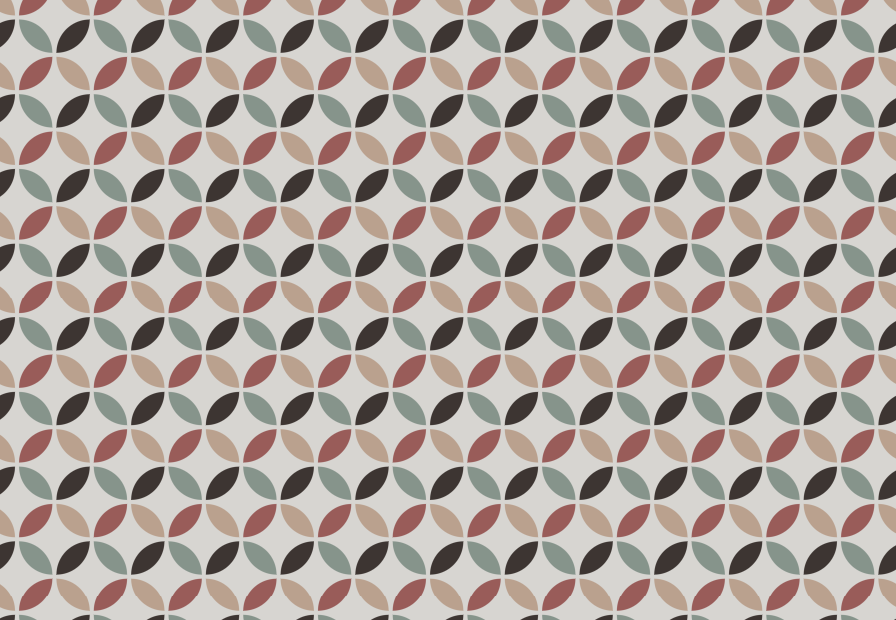
Write a WebGL 2 fragment shader that draws this pattern.

```glsl
#version 300 es
precision highp float;
// Overlapping-circle lattice of leaves in four alternating colours on pale grey.
// Each leaf is the intersection of two discs in a square cell, flipped on
// alternate cells; thin horizontal print seams nick the leaves they cross.

uniform vec2 u_resolution;
out vec4 outColor;

// Lengths are fractions of the canvas width, measured from the top left.
const float CELL = 0.0417;                  // side of one leaf cell
const vec2 ORIGIN = vec2(0.0190, 0.0195);   // top left corner of cell (0, 0)
const float LEAF_SIZE = 0.89;               // leaf side, as a share of the cell
const float SEAM_SPACING = 0.3324;          // distance between print seams
const float SEAM_DROP = 0.0014;             // strip lost at each seam
const float EDGE_SOFTNESS = 0.7;            // half width of edge blend, in pixels

const vec3 GROUND = vec3(0.842, 0.835, 0.820);
const vec3 SAGE = vec3(0.525, 0.580, 0.545);
const vec3 CHARCOAL = vec3(0.240, 0.208, 0.195);
const vec3 ROSE = vec3(0.600, 0.360, 0.350);
const vec3 TAN = vec3(0.730, 0.630, 0.555);

// Signed distance to a leaf whose tips lie at (-size/2) and (+size/2).
float leafDistance(vec2 p, float size) {
    vec2 discCentre = 0.5 * size * vec2(1.0, -1.0);
    return max(length(p - discCentre), length(p + discCentre)) - size;
}

// Colours alternate along both the columns and the rows.
vec3 leafColour(vec2 parity) {
    vec3 evenRow = mix(SAGE, CHARCOAL, parity.x);
    vec3 oddRow = mix(ROSE, TAN, parity.x);
    return mix(evenRow, oddRow, parity.y);
}

void main() {
    vec2 position = vec2(gl_FragCoord.x, u_resolution.y - gl_FragCoord.y) / u_resolution.x;

    // Skip a thin strip at every seam.
    position.y += SEAM_DROP * floor(position.y / SEAM_SPACING);

    // Split into cells.
    vec2 grid = (position - ORIGIN) / CELL;
    vec2 parity = mod(floor(grid), 2.0);
    vec2 local = fract(grid) - 0.5;

    // Turn the leaf on alternate cells.
    if (parity.x != parity.y) local.x = -local.x;

    // Blend the leaf over the ground.
    float blend = EDGE_SOFTNESS / (CELL * u_resolution.x);
    float leaf = 1.0 - smoothstep(-blend, blend, leafDistance(local, LEAF_SIZE));
    outColor = vec4(mix(GROUND, leafColour(parity), leaf), 1.0);
}
```
